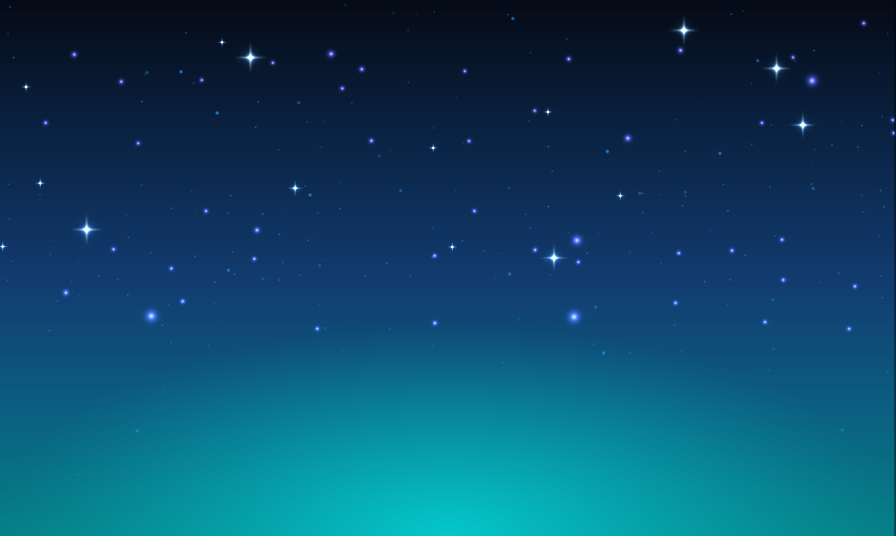
A Shadertoy shader for this background:

```glsl
const vec3 ZENITH = vec3(0.02, 0.04, 0.085);
const vec3 NAVY = vec3(0.04, 0.135, 0.26);
const vec3 ROYAL = vec3(0.07, 0.235, 0.44);
const vec3 TEAL = vec3(0.045, 0.365, 0.50);
const vec3 HORIZON = vec3(0.02, 0.50, 0.53);
const vec3 GLOW = vec3(0.02, 0.78, 0.80);
const vec3 VIOLET = vec3(0.36, 0.34, 0.95);
const vec3 AZURE = vec3(0.13, 0.56, 0.95);
const vec3 STARLIGHT = vec3(0.88, 0.95, 1.0);

float hash(vec2 p) {
    return fract(sin(dot(p, vec2(127.1, 311.7))) * 43758.5453);
}

vec2 hash2(vec2 p) {
    return vec2(hash(p), hash(p + 17.3));
}

float ramp(float low, float high, float x) {
    return clamp((x - low) / (high - low), 0.0, 1.0);
}

float disc(vec2 offset, float radius, float pixel) {
    return 1.0 - smoothstep(radius - pixel, radius + pixel, length(offset));
}

// Vertical sky ramp with an elliptical glow on the horizon
vec3 skyColor(vec2 uv) {
    vec3 color = mix(HORIZON, TEAL, ramp(0.0, 0.25, uv.y));
    color = mix(color, ROYAL, ramp(0.25, 0.47, uv.y));
    color = mix(color, NAVY, ramp(0.47, 0.75, uv.y));
    color = mix(color, ZENITH, ramp(0.75, 1.0, uv.y));
    float distanceToGlow = length((uv - vec2(0.5, 0.0)) / vec2(0.52, 0.40));
    return mix(color, GLOW, pow(max(1.0 - distanceToGlow, 0.0), 1.25));
}

// Even spread across x, random height between two limits
vec2 scatter(float index, float seed, float low, float high, float aspect) {
    float x = fract(index * 0.618 + 0.08 * hash(vec2(index, seed)));
    float y = mix(low, high, hash(vec2(seed, index)));
    return vec2(x * aspect, y);
}

// Faint dots, one per occupied grid cell, densest around mid height
float dustLayer(vec2 p, float cells, float density, float radius, float pixel) {
    vec2 cell = floor(p * cells);
    vec2 center = (cell + 0.2 + 0.6 * hash2(cell + cells)) / cells;
    float band = smoothstep(0.22, 0.48, center.y) * (1.0 - 0.7 * smoothstep(0.55, 0.95, center.y));
    float present = step(hash(cell + 41.7), density * band);
    float strength = mix(0.25, 0.85, hash(cell + 73.1));
    return present * strength * disc(p - center, radius, pixel);
}

// Round core with a soft halo
vec3 softStar(vec2 offset, float radius) {
    float d = length(offset) / radius;
    return VIOLET * 0.8 * exp(-d * d * 0.55) + STARLIGHT * 0.45 * exp(-d * d * 3.0);
}

float ray(vec2 q, float thickness) {
    float taper = max(1.0 - abs(q.x), 0.0);
    float across = q.y / thickness;
    return taper * taper * exp(-across * across);
}

// Four rays, a bright core and a bluish halo
vec3 sparkle(vec2 offset, float size, float pixel) {
    vec2 q = offset / size;
    float thickness = max(0.07, 0.6 * pixel / size);
    float d = dot(q, q);
    float light = 0.75 * (ray(q, thickness) + ray(q.yx, thickness)) + 0.8 * exp(-d * 35.0);
    return STARLIGHT * light + AZURE * 0.25 * exp(-d * 7.0);
}

void mainImage(out vec4 fragColor, in vec2 fragCoord) {
    vec2 uv = fragCoord / iResolution.xy;
    vec2 p = fragCoord / iResolution.y;
    float aspect = iResolution.x / iResolution.y;
    float pixel = 1.0 / iResolution.y;
    vec3 color = skyColor(uv);

    // Blue star dust in two sizes
    color = mix(color, AZURE, dustLayer(p, 24.0, 0.38, 0.0011, pixel));
    color = mix(color, AZURE, dustLayer(p, 13.0, 0.20, 0.0028, pixel));

    // Violet stars, a few of them larger
    for (int i = 0; i < 46; i++) {
        float index = float(i);
        vec2 center = scatter(index, 5.3, 0.38, 0.99, aspect);
        float radius = mix(0.0030, 0.0075, pow(hash(vec2(index, 9.1)), 6.0));
        color += softStar(p - center, radius);
    }

    // White sparkles in the upper half
    for (int i = 0; i < 15; i++) {
        float index = float(i);
        vec2 center = scatter(index, 2.7, 0.46, 0.98, aspect);
        float size = mix(0.011, 0.036, pow(hash(vec2(index, 6.4)), 2.0));
        color += sparkle(p - center, size, pixel);
    }

    // Thin shaded border on the right
    color *= 1.0 - 0.45 * smoothstep(0.997, 0.999, uv.x);
    fragColor = vec4(min(color, 1.0), 1.0);
}
```
